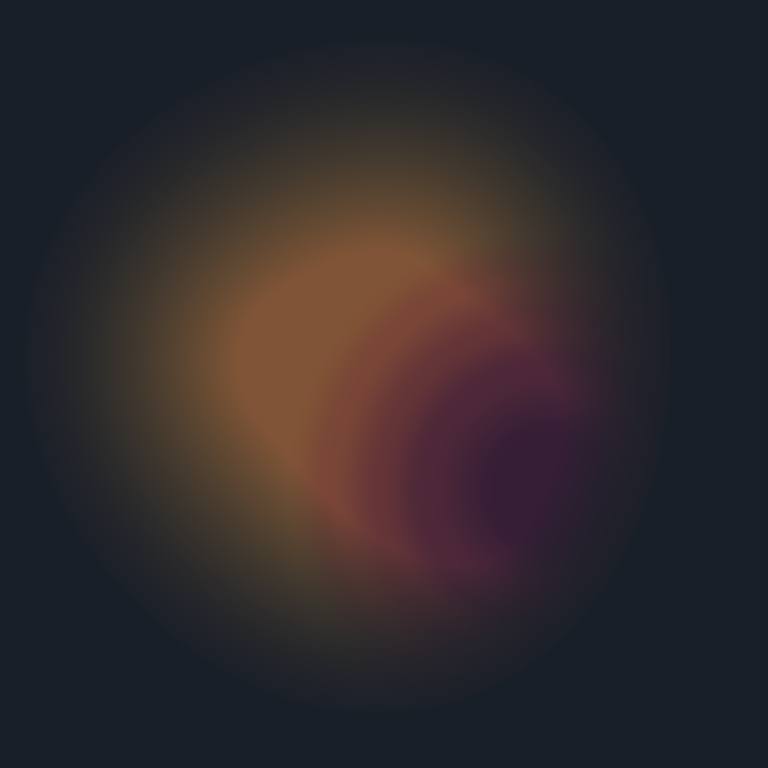
Write a Shadertoy shader that draws this background.

```glsl
// A soft ember-coloured orb glowing on dark slate, with a plum shadow at lower right.
// A wavy polar outline gives the depth inside the orb, which drives the glow;
// the distance from the shadow's centre picks the hue, from plum to amber.

const vec3 SLATE  = vec3(0.094, 0.121, 0.157);
const vec3 HAZE   = vec3(0.112, 0.126, 0.161);
const vec3 PLUM   = vec3(0.212, 0.118, 0.212);
const vec3 WINE   = vec3(0.306, 0.157, 0.220);
const vec3 MAROON = vec3(0.392, 0.208, 0.216);
const vec3 RUST   = vec3(0.474, 0.271, 0.214);
const vec3 AMBER  = vec3(0.502, 0.329, 0.212);

// Depth below the wavy outline: positive inside, negative outside
float orbDepth(vec2 p, vec2 center) {
    vec2 d = p - center;
    float a = atan(d.y, d.x);
    float radius = 0.431 + 0.013 * cos(3.0 * a - 2.618)
                 + 0.008 * (cos(a) - cos(2.0 * a));
    return radius - length(d);
}

// Hue bands spreading outward from the shadow
vec3 emberRamp(float q) {
    vec3 c = mix(PLUM, WINE, smoothstep(0.065, 0.165, q));
    c = mix(c, MAROON, smoothstep(0.165, 0.225, q));
    c = mix(c, RUST, smoothstep(0.220, 0.285, q));
    return mix(c, AMBER, smoothstep(0.285, 0.345, q));
}

// Glow strength, with extra green in the warm half-lit zone
vec3 glowAmount(float depth, float reach, float warmth) {
    float m = pow(clamp(depth / reach, 0.0, 1.0), 1.6);
    return vec3(m, m + 0.4 * warmth * m * (1.0 - m), m);
}

void mainImage(out vec4 fragColor, in vec2 fragCoord) {
    float side = min(iResolution.x, iResolution.y);
    vec2 p = (fragCoord - 0.5 * iResolution.xy) / side + 0.5;

    float depth = orbDepth(p, vec2(0.456, 0.516));
    float q = length(p - vec2(0.716, 0.362));

    // The plum side fills in sooner than the amber side
    float reach = mix(0.13, 0.28, smoothstep(0.08, 0.33, q));
    float warmth = smoothstep(0.22, 0.35, q);

    // Faint rim, then the inner glow
    vec3 color = mix(SLATE, HAZE, smoothstep(-0.004, 0.012, depth));
    color = mix(color, emberRamp(q), glowAmount(depth, reach, warmth));

    fragColor = vec4(color, 1.0);
}
```
